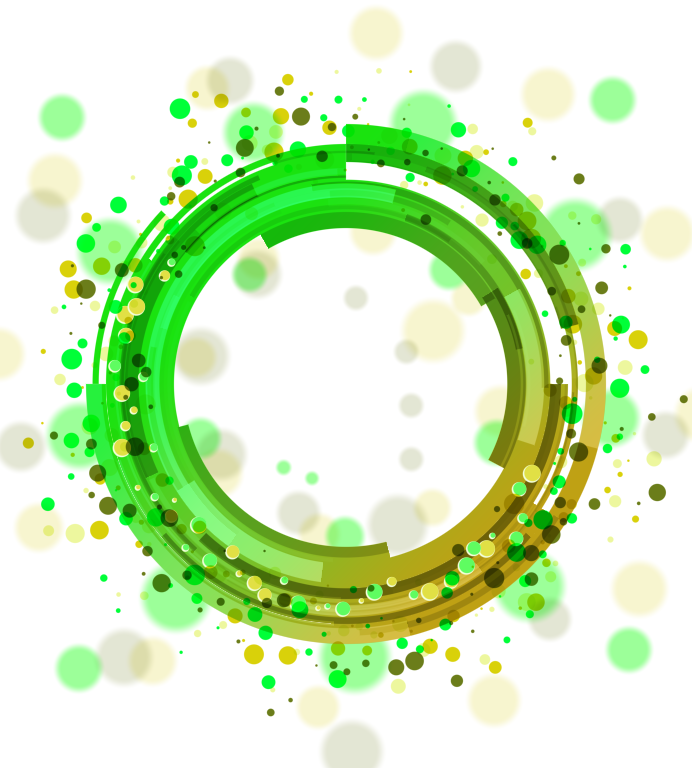
A Shadertoy shader for this background:

```glsl
const float TAU = 6.2832;
const vec3 MINT = vec3(0.61, 1.0, 0.6);
const vec3 ASH = vec3(0.89, 0.9, 0.83);
const vec3 CREAM = vec3(0.97, 0.96, 0.81);

float hash(float n) {
    return fract(sin(n * 127.1) * 43758.5453);
}

// Turns run clockwise from the top
vec2 polar(float turn, float radius) {
    return radius * vec2(sin(TAU * turn), cos(TAU * turn));
}

float disc(vec2 p, vec2 centre, float radius, float soft) {
    return 1.0 - smoothstep(radius - soft, radius + soft, length(p - centre));
}

float arc(vec2 p, float inner, float outer, float start, float sweep, float soft) {
    float radius = length(p);
    float turn = fract(atan(p.x, p.y) / TAU - start);
    float ends = min(turn, sweep - turn) * TAU * radius;
    return smoothstep(-soft, soft, min(ends, min(radius - inner, outer - radius)));
}

vec3 blurDot(vec3 col, vec2 p, vec2 centre, float size, vec3 tint) {
    return col * mix(vec3(1.0), tint, disc(p, centre, size, 0.15 * size + 0.002));
}

vec3 bokehRing(vec3 col, vec2 p, float count, float start, float span,
               float radius, float wobble, float size, vec3 tint) {
    for (float i = 0.0; i < count; i++) {
        float shift = hash(i + 90.0 * radius) - 0.5;
        vec2 centre = polar(start + span * i / count, radius + wobble * shift);
        col = blurDot(col, p, centre, size * (1.0 + 0.4 * shift), tint);
    }
    return col;
}

vec3 bokeh(vec3 col, vec2 p) {
    col = bokehRing(col, p, 9.0, 0.046, 1.01, 0.352, 0.015, 0.040, MINT);
    col = bokehRing(col, p, 4.0, 0.120, 1.0, 0.500, 0.03, 0.026, MINT);
    col = bokehRing(col, p, 5.0, 0.117, 0.96, 0.198, 0.03, 0.024, MINT);
    col = bokehRing(col, p, 9.0, 0.053, 1.0, 0.445, 0.08, 0.033, ASH);
    col = bokehRing(col, p, 5.0, 0.444, 0.56, 0.187, 0.02, 0.032, ASH);
    col = bokehRing(col, p, 12.0, 0.097, 1.0, 0.452, 0.07, 0.032, CREAM);
    col = bokehRing(col, p, 8.0, 0.028, 1.0, 0.200, 0.01, 0.027, CREAM);
    col = blurDot(col, p, polar(0.163, 0.133), 0.039, CREAM);
    for (float i = 0.0; i < 4.0; i++) {
        float bend = pow(1.0 - i / 3.0, 6.0);
        col = blurDot(col, p, vec2(0.085 - 0.072 * bend, 0.112 - 0.07 * i), 0.015, ASH);
    }
    return bokehRing(col, p, 2.0, 0.602, -0.094, 0.130, 0.02, 0.008, MINT);
}

float ringCover(vec2 p, float soft) {
    float cover = arc(p, 0.3125, 0.3385, 0.0, 0.75, soft);
    cover = max(cover, arc(p, 0.289, 0.314, 0.0, 0.21, soft));
    cover = max(cover, arc(p, 0.224, 0.3125, 0.5, 0.5, soft));
    cover = max(cover, arc(p, 0.203, 0.266, 0.917, 0.25, soft));
    cover = max(cover, arc(p, 0.210, 0.235, 0.16, 0.168, soft));
    cover = max(cover, arc(p, 0.212, 0.238, 0.46, 0.25, soft));
    cover = max(cover, arc(p, 0.233, 0.266, 0.12, 0.40, soft));
    cover = max(cover, arc(p, 0.265, 0.289, 0.25, 0.26, soft));
    cover = max(cover, arc(p, 0.294, 0.302, 0.19, 0.32, soft));
    cover = max(cover, arc(p, 0.287, 0.314, 0.34, 0.17, soft));
    cover *= 1.0 - arc(p, 0.300, 0.304, 0.84, 0.11, soft);
    return max(cover, arc(p, 0.322, 0.330, 0.75, 0.12, soft));
}

// Positive values brighten a band, negative values darken it
float ringShade(vec2 p, float soft) {
    float shade = 0.7 * arc(p, 0.243, 0.261, 0.60, 0.44, soft);
    shade += 0.7 * arc(p, 0.234, 0.260, 0.52, 0.14, soft);
    shade += 0.6 * arc(p, 0.235, 0.258, 0.17, 0.13, soft);
    shade += 0.5 * arc(p, 0.3125, 0.3385, 0.04, 0.25, soft);
    shade += 0.5 * arc(p, 0.318, 0.3385, 0.46, 0.29, soft);
    shade += 0.5 * arc(p, 0.288, 0.302, 0.40, 0.16, soft);
    shade -= 0.35 * arc(p, 0.289, 0.3125, 0.0, 0.21, soft);
    shade -= 0.45 * arc(p, 0.210, 0.234, 0.16, 0.168, soft);
    shade -= 0.30 * arc(p, 0.203, 0.224, 0.917, 0.25, soft);
    shade -= 0.30 * arc(p, 0.212, 0.226, 0.46, 0.25, soft);
    shade -= 0.45 * arc(p, 0.270, 0.288, 0.68, 0.25, soft);
    shade -= 0.65 * arc(p, 0.266, 0.280, 0.25, 0.37, soft);
    shade -= 0.50 * arc(p, 0.304, 0.3125, 0.36, 0.28, soft);
    for (float i = 0.0; i < 34.0; i++) {
        float inner = mix(0.212, 0.325, hash(i + 20.0));
        float width = mix(0.002, 0.010, hash(i + 50.0));
        float sweep = mix(0.08, 0.35, hash(i + 80.0));
        float amount = mix(-0.40, 0.3, hash(i + 110.0));
        shade += amount * arc(p, inner, inner + width, hash(i + 140.0), sweep, soft);
    }
    return clamp(shade, -0.9, 0.9);
}

vec3 ringColour(vec2 p, float shade) {
    float s = 0.5 + dot(p, vec2(0.707, -0.707)) / 0.68;
    vec3 tint = mix(vec3(0.1, 0.89, 0.06), vec3(0.42, 0.78, 0.17), smoothstep(0.18, 0.55, s));
    tint = mix(tint, vec3(0.75, 0.63, 0.08), smoothstep(0.5, 0.95, s));
    vec3 glow = min(tint * 1.15 + vec3(0.08, 0.12, 0.35), 1.0);
    vec3 dark = tint * vec3(0.35, 0.38, 0.05);
    return shade > 0.0 ? mix(tint, glow, shade) : mix(tint, dark, -shade);
}

vec3 dotTint(float kind) {
    return kind < 1.0 ? vec3(0.0, 1.0, 0.22) : kind < 2.0 ? vec3(0.85, 0.82, 0.04)
         : kind < 3.0 ? vec3(0.42, 0.49, 0.1) : vec3(0.93, 0.97, 0.62);
}

// Small dots: rimmed beads on the lower band, then tinted confetti all round
vec3 scatter(vec3 col, vec2 p, float soft) {
    for (float i = 0.0; i < 44.0; i++) {
        float turn = mix(0.32, 0.86, (i + hash(i + 0.4)) / 44.0);
        vec2 centre = polar(turn, mix(0.258, 0.306, hash(i + 31.0)));
        float size = mix(0.003, 0.012, hash(i + 62.0));
        col = mix(col, vec3(0.95, 1.0, 0.85), disc(p, centre, size, soft));
        vec3 fill = mix(dotTint(floor(2.0 * hash(i + 7.0))), dotTint(3.0), 0.4);
        col = mix(col, fill, disc(p, centre + 0.001, size - 0.001, soft));
    }
    for (float i = 0.0; i < 430.0; i++) {
        float spread = (hash(i + 0.2) + hash(i + 0.5) + hash(i + 0.8)) / 3.0;
        vec2 centre = polar((i + hash(i + 0.1)) / 430.0, 0.215 + 0.242 * spread);
        float size = mix(0.0015, 0.0135, pow(hash(i + 0.6), 1.5));
        col *= mix(vec3(1.0), dotTint(mod(i, 4.0)), disc(p, centre, size, soft));
    }
    return col;
}

void mainImage(out vec4 fragColor, in vec2 fragCoord) {
    vec2 p = (fragCoord - 0.5 * iResolution.xy) / iResolution.y;
    float soft = 0.75 / iResolution.y;
    vec3 col = bokeh(vec3(1.0), p);
    col = mix(col, ringColour(p, ringShade(p, soft)), ringCover(p, soft));
    fragColor = vec4(scatter(col, p, soft), 1.0);
}
```
